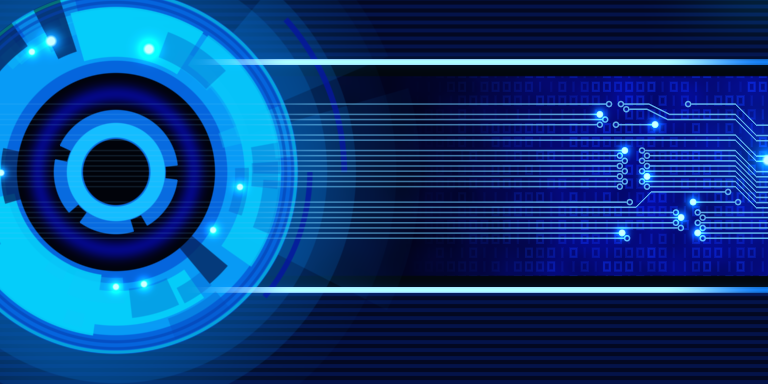
Write a WebGL 2 fragment shader that draws this background.

```glsl
#version 300 es
precision highp float;
uniform vec2 u_resolution;
out vec4 fragColor;

float hash(float n) { return fract(sin(n * 91.7) * 4375.5); }

vec2 slope(vec2 cell) {
  float a = 6.2832 * hash(dot(cell, vec2(1, 57)));
  return vec2(cos(a), sin(a));
}

float gradientNoise(vec2 p) {
  vec2 i = floor(p), f = p - i, u = f * f * (3. - 2. * f), e = vec2(1, 0);
  return mix(mix(dot(slope(i), f), dot(slope(i + e), f - e), u.x),
    mix(dot(slope(i + e.yx), f - e.yx), dot(slope(i + 1.), f - 1.), u.x), u.y);
}

float fade(float lo, float hi, float v) { return 1. - smoothstep(lo, hi, v); }
float below(float v, float edge) { return fade(edge - .25, edge + .25, v); }
float band(float v, float lo, float hi) { return below(v, hi) - below(v, lo); }

// Ring sector; polar holds radius and degrees
float arc(vec2 polar, float r0, float r1, float from, float to) {
  float away = abs(mod(polar.y - .5 * (from + to) + 180., 360.) - 180.);
  return band(polar.x, r0, r1) * below((away - .5 * (to - from)) * .01745 * polar.x, 0.);
}

float rowY(float row) { return 72.9 - 1.344 * row; }
float node(vec2 p, float x, float y) { return abs(length(p - vec2(x, y)) - .65); }

// Distance to the wires and their end rings
float circuit(vec2 p) {
  float bend = clamp(p.x - 191.5, 0., 5.5), d = 9.;
  if (p.y + bend > 50.7) p.y += bend;
  for (int i = 0; i < 27; i++) {
    if (i == 1 || i == 5 || i == 8 || i == 17 || i == 18) continue;
    float odd = float(i % 2), y = rowY(float(i)), rise = i == 20 ? 4. : 0.;
    float end = i == 0 ? 158.6 : i < 5 ? 156.2 + 1.4 * odd : i < 8 ? 300.
      : i < 17 ? 161.4 + 1.3 * odd : i == 19 ? 164. : i == 20 ? 189.6
      : (i < 25 ? 177.3 : 163.3) - 1.3 * odd;
    float lineY = y + clamp(p.x - 165.6, 0., rise);
    d = min(d, max(abs(p.y - lineY), p.x - end + .65));
    d = min(d, node(p, end, y + rise));
    if ((i > 8 && i < 17) || i > 20) {
      float start = (i < 17 ? 168.5 : 183.) - 1.3 * odd;
      d = min(d, min(max(abs(p.y - y), start + .65 - p.x), node(p, start, y)));
    }
  }
  // Short wires: start, row, knee, end
  vec4 wires[5] = vec4[5](vec4(161.7, 0, 169, 300), vec4(163.1, 1, 168.5, 300),
    vec4(179.2, 0, 300, 300), vec4(160.4, 4, 300, 170.6), vec4(180.5, 19, 300, 192.2));
  for (int i = 0; i < 5; i++) {
    vec4 w = wires[i];
    float y = rowY(w.y), fall = clamp(.5 * (p.x - w.z), 0., 2.69);
    d = min(d, max(abs(p.y - y + fall), max(w.x - p.x, p.x - w.w) + .65));
    d = min(d, min(node(p, w.x, y), node(p, w.w, y)));
  }
  return d;
}

// Striped backdrop and the panel with faint cells
vec3 backdrop(vec2 p) {
  float h = abs(p.y - 54.17), right = smoothstep(100., 165., p.x);
  vec3 outer = mix(vec3(.01, .03, .13), vec3(.015, .075, .29), smoothstep(-.5, .6, sin(p.y * 3.02)));
  outer.gb += .09 * smoothstep(165., 200., p.x) * smoothstep(84., 100., p.y);
  vec3 panel = mix(vec3(.008, .015, .13), vec3(.015, .035, .5), right);
  panel *= 1. + .35 * gradientNoise(p * .12);
  vec2 size = vec2(2.9, 3.6), cell = floor(p / size), q = abs(p - (cell + .5) * size);
  float pick = hash(cell.x + 31. * cell.y);
  float mark = pick > .45 ? abs(max(q.x - .75, q.y - 1.05)) : max(q.x, q.y - 1.05);
  panel += vec3(.02, .1, .3) * fade(.1, .45, mark) * right * (.25 + .6 * pick);
  panel.gb += .27 * exp(-length(p - vec2(200, 58)) * .14);
  outer = mix(outer, vec3(.008, .025, .05), below(h, 29.));
  return mix(outer, panel, below(h, 26.));
}

// Halo, bright ring, dark core and inner gear
vec3 dial(vec3 col, vec2 p) {
  vec2 v = p - vec2(30.2, 55.2), polar = vec2(length(v), degrees(atan(v.y, v.x)));
  float r = polar.x;
  float halo = .28 * below(r, 62.5) + .2 * below(r, 55.) + .12 * below(r, 73.)
    + .2 * fade(10., 75., p.x)
    + .2 * (arc(polar, 0., 79.2, -27., 16.) + arc(polar, 0., 77., 23., 50.));
  col = mix(col, vec3(.02, .36, .68), halo * fade(45., 96., r));
  col = mix(col, vec3(.02, .08, .62), .8 * (arc(polar, 58.7, 60.2, 0., 42.)
    + arc(polar, 49.8, 51.2, -40., 0.)));

  vec3 ring = mix(vec3(.02, .4, .88), vec3(.03, .62, .98), band(r, 29., 42.5));
  float cyan = arc(polar, 30., 43., 58., 106.) + arc(polar, 27., 43., 192., 262.)
    + arc(polar, 31., 40., 262., 305.) + .8 * arc(polar, 33.5, 43., -35., 56.);
  ring = mix(ring, vec3(.02, .86, 1), cyan * .85);
  for (float k = 0.; k < 22.; k++) {
    float a = 360. * hash(k + 3.), r0 = 26. + 17. * hash(k + 40.);
    float sector = arc(polar, r0, r0 + 3. + 5. * hash(k + 9.), a, a + 6. + 24. * hash(k + 70.));
    ring = mix(ring, mix(vec3(.02, .32, .78), vec3(.05, .8, 1), mod(k, 2.)), .35 * sector);
  }
  float gaps = arc(polar, 33., 48., 108., 117.) + arc(polar, 40., 48., 125., 152.)
    + arc(polar, 25., 38., -50., -40.) + arc(polar, 25., 30., 168., 196.);
  ring = mix(ring, vec3(.015, .13, .36), .8 * gaps);
  ring = mix(ring, vec3(.02, .25, .7), .6 * (band(r, 43.8, 44.6) + band(r, 45.6, 46.3)));
  ring.g += .25 * band(r, 46.5, 47.3);
  col = mix(col, ring, .96 * below(r, 47.4));

  vec3 core = vec3(.005, .01, .04) + vec3(.01, .02, .48) * exp(-pow(abs(r - 20.3) / 2.6, 2.));
  float teeth = band(r, 8.6, 16.2);
  for (float a = 155.; a < 360.; a += 66.) teeth -= arc(polar, 13., 17., a, a + 13.);
  vec3 gear = mix(vec3(.03, .42, .88), vec3(.08, .74, 1), band(r, 9., 12.8));
  core = mix(core, gear, clamp(teeth, 0., 1.));
  return mix(col, core, below(r, 25.8));
}

void main() {
  float px = 100. / u_resolution.y;
  vec2 p = gl_FragCoord.xy * px;
  vec3 col = dial(backdrop(p), p);

  // Two light rails
  float rail = abs(abs(p.y - 54.17) - 29.67), shown = smoothstep(48., 76., p.x);
  vec3 tint = mix(vec3(.68, .9, .98), vec3(.08, .4, .75), smoothstep(172., 200., p.x));
  col = mix(col, tint, shown * fade(.6, .6 + px, rail));
  col += vec3(0, .12, .25) * shown * exp(-rail * 1.3);

  // Wires
  float wire = clamp((.2 - circuit(p)) / px + .5, 0., 1.);
  float strength = .12 + .45 * smoothstep(62., 85., p.x) + .3 * smoothstep(110., 165., p.x);
  col = mix(col, vec3(.42, .78, .97), wire * strength);

  // Glowing points, the large ones first
  vec2 lights[17] = vec2[17](vec2(13.3, 89.3), vec2(38.8, 87.2), vec2(200, 58.3), vec2(8.3, 86.5),
    vec2(.3, 55), vec2(62.5, 51.3), vec2(55.5, 40.1), vec2(30.2, 25.3), vec2(37.5, 26),
    vec2(156.2, 70.2), vec2(170.6, 67.6), vec2(162.7, 60.8), vec2(168.5, 54), vec2(180.5, 47.4),
    vec2(177.4, 43.4), vec2(162, 39.4), vec2(181.7, 39.4));
  for (int i = 0; i < 17; i++) {
    float away = length(p - lights[i]) / (i < 3 ? 1.6 : 1.);
    col += vec3(.03, .5, .7) * exp(-away * away * .35);
    col = mix(col, vec3(.8, 1, 1), fade(.5, 1.1, away));
  }
  fragColor = vec4(clamp(col, 0., 1.), 1);
}
```
